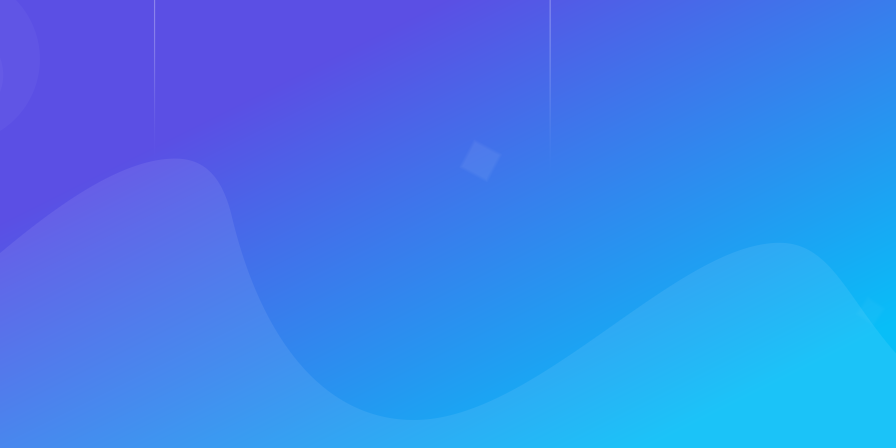
Write a Shadertoy shader that draws this background.

```glsl
// Violet to cyan diagonal gradient with a pale wave, thin light beams and faint floating shapes.

// Coverage of a shape from its signed distance, softened over a given width.
float fill(float dist, float soft) {
    return clamp(0.5 - dist / soft, 0.0, 1.0);
}

float tiltedSquare(vec2 p, float halfSide, float angle) {
    float c = cos(angle), s = sin(angle);
    vec2 q = abs(mat2(c, -s, s, c) * p) - halfSide;
    return length(max(q, 0.0)) + min(max(q.x, q.y), 0.0);
}

vec2 bezier(vec2 a, vec2 b, vec2 c, vec2 d, float t) {
    float u = 1.0 - t;
    return u * u * u * a + 3.0 * u * u * t * b + 3.0 * u * t * t * c + t * t * t * d;
}

// Approximate distance above a curve whose x grows steadily from a to d.
float aboveCurve(vec2 p, vec2 a, vec2 b, vec2 c, vec2 d) {
    float t = 0.5;
    for (float stride = 0.25; stride > 0.00002; stride *= 0.5)
        t += bezier(a, b, c, d, t).x < p.x ? stride : -stride;
    float u = 1.0 - t;
    vec2 tangent = u * u * (b - a) + 2.0 * u * t * (c - b) + t * t * (d - c);
    return (p.y - bezier(a, b, c, d, t).y) * tangent.x / length(tangent);
}

float aboveWave(vec2 p) {
    vec2 crest = vec2(0.391, 0.646), drop = vec2(0.516, 0.523);
    vec2 trough = vec2(0.924, 0.0625), swell = vec2(1.74, 0.458);
    if (p.x < crest.x)
        return aboveCurve(p, vec2(0.0, 0.435), vec2(0.13, 0.544), vec2(0.273, 0.646), crest);
    if (p.x < drop.x)
        return aboveCurve(p, crest, vec2(0.458, 0.646), vec2(0.495, 0.604), drop);
    if (p.x < trough.x)
        return aboveCurve(p, drop, vec2(0.578, 0.258), vec2(0.714, 0.0625), trough);
    if (p.x < swell.x)
        return aboveCurve(p, trough, vec2(1.198, 0.0625), vec2(1.51, 0.458), swell);
    return aboveCurve(p, swell, vec2(1.854, 0.458), vec2(1.89, 0.336), vec2(2.0, 0.211));
}

// A hairline hanging from the top edge and fading out downwards.
float beam(vec2 p, float x, float foot, float pixel) {
    float halfWidth = 0.0013;
    float line = min(fill(abs(p.x - x) - halfWidth, pixel), 2.0 * halfWidth / pixel);
    return line * smoothstep(foot, 1.0, p.y);
}

void mainImage(out vec4 fragColor, in vec2 fragCoord) {
    // The canvas spans 2 by 1 units.
    vec2 uv = fragCoord / iResolution.xy;
    vec2 p = uv * vec2(2.0, 1.0);
    float pixel = 1.0 / iResolution.y;

    // Corner to corner gradient
    float diagonal = 0.5 * (uv.x + 1.0 - uv.y);
    vec3 violet = vec3(0.355, 0.31, 0.895), cyan = vec3(0.03, 0.745, 0.97);
    vec3 color = mix(violet, cyan, clamp((diagonal - 0.25) / 0.61, 0.0, 1.0));
    vec3 white = vec3(1.0);

    // Discs at the upper left
    color = mix(color, white, 0.035 * fill(length(p - vec2(-0.1, 0.868)) - 0.189, pixel));
    color = mix(color, white, 0.03 * fill(length(p - vec2(-0.1, 0.833)) - 0.107, pixel));

    // Floating squares
    color = mix(color, white, 0.07 * fill(tiltedSquare(p - vec2(1.073, 0.641), 0.033, -0.49), 0.008));
    color = mix(color, white, 0.03 * fill(tiltedSquare(p - vec2(1.943, 0.305), 0.022, -0.6), 0.008));

    // Light beams
    color = mix(color, white, 0.3 * beam(p, 0.345, 0.63, pixel));
    color = mix(color, white, 0.3 * beam(p, 1.228, 0.59, pixel));

    // Wave
    color = mix(color, white, 0.08 * fill(aboveWave(p), pixel));

    fragColor = vec4(color, 1.0);
}
```
